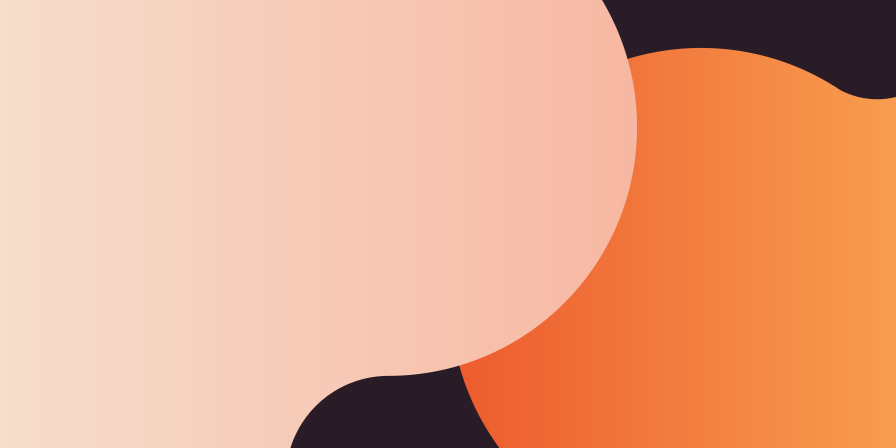
Write a WebGL 2 fragment shader that draws this background.

```glsl
#version 300 es
precision highp float;
// Two smooth liquid blobs, pale peach over vivid orange, on a dark plum ground.

uniform vec2 u_resolution;
out vec4 fragColor;

const vec3 PLUM = vec3(0.16, 0.11, 0.15);
const vec3 PEACH_LIGHT = vec3(0.963, 0.867, 0.800);
const vec3 PEACH_DEEP = vec3(0.970, 0.720, 0.637);
const vec3 ORANGE_DEEP = vec3(0.930, 0.360, 0.180);
const vec3 ORANGE_LIGHT = vec3(0.970, 0.615, 0.310);

float circle(vec2 p, vec2 center, float radius) {
    return length(p - center) - radius;
}

// Body on one side of a vertical seam, with a round bite taken out of it.
// side is -1.0 for the left of the seam and 1.0 for the right.
float bittenSide(vec2 p, float seam, float side, vec2 center, float radius) {
    return max(side * (seam - p.x), -circle(p, center, radius));
}

// Horizontal blend between two colours over the span from x0 to x1.
vec3 ramp(float x, float x0, float x1, vec3 from, vec3 to) {
    return mix(from, to, clamp((x - x0) / (x1 - x0), 0.0, 1.0));
}

// Antialiased coverage of a signed distance.
float coverage(float d, float pixel) {
    return clamp(0.5 - d / pixel, 0.0, 1.0);
}

float peachBlob(vec2 p) {
    float side = bittenSide(p, 0.867, -1.0, vec2(0.867, -0.068), 0.229);
    return min(circle(p, vec2(0.867, 0.716), 0.555), side);
}

float orangeBlob(vec2 p) {
    vec2 bite = vec2(1.958, 0.954);
    float side = bittenSide(p, 1.865, 1.0, bite, 0.1755);
    side = max(side, p.y - bite.y);
    return min(circle(p, vec2(1.565, 0.333), 0.560), side);
}

void main() {
    // Canvas height is one unit.
    float pixel = 1.0 / u_resolution.y;
    vec2 p = gl_FragCoord.xy * pixel;

    vec3 orange = ramp(p.x, 1.026, 2.0, ORANGE_DEEP, ORANGE_LIGHT);
    vec3 peach = ramp(p.x, 0.0, 1.422, PEACH_LIGHT, PEACH_DEEP);

    // Layers from back to front.
    vec3 color = mix(PLUM, orange, coverage(orangeBlob(p), pixel));
    color = mix(color, peach, coverage(peachBlob(p), pixel));
    fragColor = vec4(color, 1.0);
}
```
